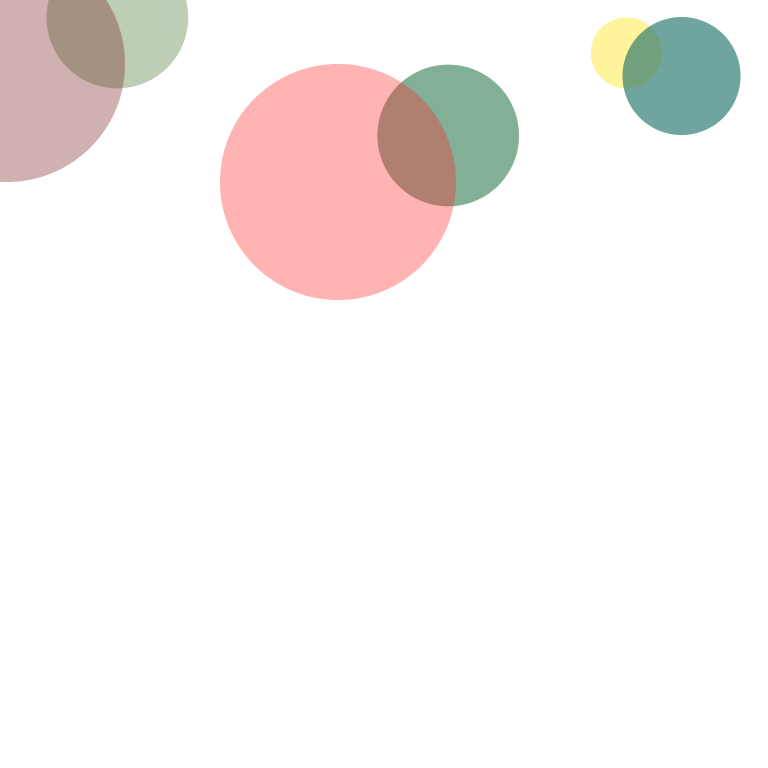
Give the GLSL for this background, as a WebGL 1 fragment shader.

```glsl
precision highp float;
// Three pairs of overlapping translucent discs on a white ground.
// Each disc is a distance function with a one-pixel soft edge, and the
// discs are laid down back to front by alpha blending.

uniform vec2 u_resolution;

// Radii share one unit, as a fraction of the canvas
const float UNIT = 0.01537;
const float LARGE = 10.0 * UNIT;
const float MEDIUM = 6.0 * UNIT;
const float COMPACT = 5.0 * UNIT;
const float SMALL = 3.0 * UNIT;

// Disc centers, origin at the lower left
const vec2 SAGE_AT = vec2(0.1528, 0.9772);
const vec2 MAUVE_AT = vec2(0.0091, 0.9167);
const vec2 GREEN_AT = vec2(0.5836, 0.8236);
const vec2 PINK_AT = vec2(0.4401, 0.7630);
const vec2 YELLOW_AT = vec2(0.8154, 0.9312);
const vec2 TEAL_AT = vec2(0.8874, 0.9010);

// Ink colour, with opacity in the fourth component
const vec3 WHITE = vec3(1.0);
const vec4 SAGE = vec4(0.745, 0.808, 0.706, 1.0);
const vec4 MAUVE = vec4(0.457, 0.129, 0.129, 0.35);
const vec4 GREEN = vec4(0.51, 0.686, 0.588, 1.0);
const vec4 PINK = vec4(1.0, 0.167, 0.167, 0.36);
const vec4 YELLOW = vec4(1.0, 0.957, 0.61, 1.0);
const vec4 TEAL = vec4(0.152, 0.459, 0.424, 0.66);

// Blend one disc over the colour below it
vec3 layDisc(vec3 below, vec2 p, vec2 center, float radius, vec4 ink) {
  float distancePx = (length(p - center) - radius) * u_resolution.y;
  float coverage = clamp(0.5 - distancePx, 0.0, 1.0);
  return mix(below, ink.rgb, ink.a * coverage);
}

void main() {
  vec2 p = gl_FragCoord.xy / u_resolution.y;
  vec3 color = WHITE;

  // Left pair
  color = layDisc(color, p, SAGE_AT, MEDIUM, SAGE);
  color = layDisc(color, p, MAUVE_AT, LARGE, MAUVE);

  // Middle pair
  color = layDisc(color, p, GREEN_AT, MEDIUM, GREEN);
  color = layDisc(color, p, PINK_AT, LARGE, PINK);

  // Right pair
  color = layDisc(color, p, YELLOW_AT, SMALL, YELLOW);
  color = layDisc(color, p, TEAL_AT, COMPACT, TEAL);

  gl_FragColor = vec4(color, 1.0);
}
```
